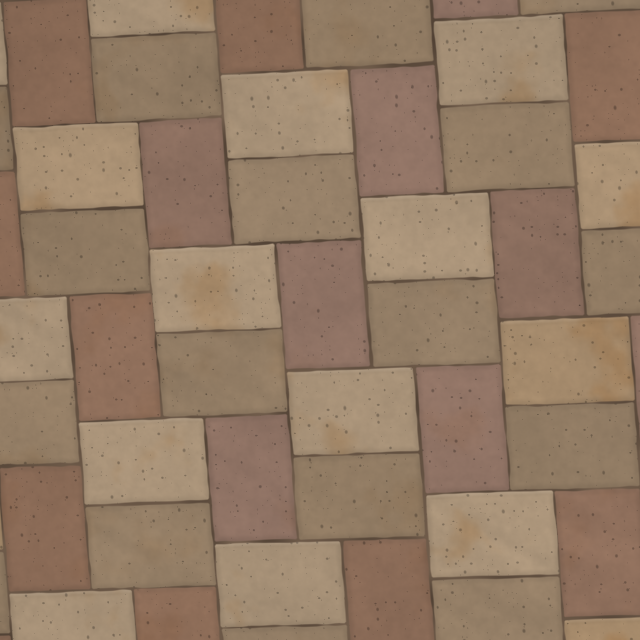
Write a Shadertoy shader that draws this texture.

```glsl
// Worn clay paving: stacked pairs of cream and tan bricks beside upright red ones, slightly tilted.

float hash(vec2 p) {
    vec3 q = fract(p.xyx * vec3(0.1031, 0.1030, 0.0973));
    q += dot(q, q.yzx + 33.33);
    return fract((q.x + q.y) * q.z);
}

float noise(vec2 p) {
    vec2 i = floor(p), f = fract(p);
    f = f * f * (3.0 - 2.0 * f);
    return mix(mix(hash(i), hash(i + vec2(1, 0)), f.x),
               mix(hash(i + vec2(0, 1)), hash(i + vec2(1, 1)), f.x), f.y);
}

float fbm(vec2 p) {
    float sum = 0.0, amp = 0.5;
    for (int i = 0; i < 4; i++) {
        sum += amp * noise(p);
        p = mat2(1.6, 1.2, -1.2, 1.6) * p + 7.3;
        amp *= 0.5;
    }
    return sum;
}

float roundBox(vec2 p, vec2 halfSize, float r) {
    vec2 d = abs(p) - halfSize + r;
    return length(max(d, 0.0)) + min(max(d.x, d.y), 0.0) - r;
}

// Small dark holes, at most one per grid cell
float pits(vec2 p, float density) {
    vec2 cell = floor(p);
    vec2 centre = 0.3 + 0.4 * vec2(hash(cell + 11.0), hash(cell + 47.0));
    vec2 d = (fract(p) - centre) * vec2(1.0, 0.7 + 0.6 * hash(cell + 5.0));
    float r = mix(0.07, 0.19, hash(cell + 83.0));
    return step(hash(cell), density) * (1.0 - smoothstep(r * 0.3, r + 0.08, length(d)));
}

// Brick kinds: 0 cream, 1 tan, 2 upright red
vec3 brickColor(int kind, vec2 id) {
    float tint = hash(id + 19.0);
    vec3 c = vec3(0.575, 0.492, 0.400);
    if (kind == 0) c = mix(vec3(0.650, 0.565, 0.465), vec3(0.635, 0.530, 0.410), smoothstep(0.45, 0.9, tint));
    if (kind == 1) c = mix(c, vec3(0.565, 0.480, 0.385), tint);
    if (kind == 2) c = mix(vec3(0.545, 0.420, 0.340), vec3(0.550, 0.440, 0.385), smoothstep(0.3, 0.7, tint));
    return c * (0.975 + 0.05 * hash(id + 61.0));
}

void mainImage(out vec4 fragColor, in vec2 fragCoord) {
    vec2 uv = fragCoord / iResolution.y;

    // Paving units, y downwards: a brick is 3 by 2, with mild perspective
    vec2 q = vec2(uv.x, 1.0 - uv.y) - vec2(0.232, 0.389);
    q *= 1.0 - 0.026 * q.x + 0.012 * q.y;
    vec2 g = inverse(mat2(0.0661, -0.0029, 0.0052, 0.0664)) * q;
    g += 0.03 * (vec2(noise(g * 1.7), noise(g * 1.7 + 31.0)) - 0.5);

    // Nearest brick among the neighbouring three-brick groups
    mat2 lattice = mat2(3, 3, 5, -1);
    vec2 base = round(inverse(lattice) * (g - vec2(2.1, 1.8)));
    float dist = 1e3;
    int kind = 0;
    vec2 id = vec2(0), local = vec2(0), size = vec2(1);
    for (int n = 0; n < 27; n++) {
        int k = n % 3;
        vec2 group = base + vec2((n / 3) % 3, n / 9) - 1.0;
        vec2 brick = group * vec2(3, 1) + vec2(k, 0);
        vec2 halfSize = k == 2 ? vec2(1.0, 1.5) : vec2(1.5, 1.0);
        vec2 centre = k == 2 ? vec2(4.0, 1.5) : vec2(1.5, 1.0 + 2.0 * float(k));
        vec2 jitter = 0.03 * (vec2(hash(brick), hash(brick + 29.0)) - 0.5);
        vec2 p = g - lattice * group - centre - jitter;
        float d = roundBox(p, halfSize - 0.027, 0.05);
        if (d < dist) {
            dist = d; kind = k; id = brick; local = p; size = halfSize;
        }
    }

    // Clay face: blotches, grain, warm stains and faint diagonal streaks
    vec2 s = local + id * 9.7;
    vec3 color = brickColor(kind, id);
    color *= 1.0 + 0.10 * (fbm(s * 0.9) - 0.47) + 0.07 * (fbm(s * 7.0) - 0.47);
    float stain = smoothstep(0.55, 0.75, fbm(s * 0.7 + 40.0)) * (kind == 0 ? 1.0 : 0.4);
    color *= mix(vec3(1), vec3(0.97, 0.92, 0.85), stain);
    float streak = noise(vec2(dot(s, vec2(-0.5, 0.85)) * 3.5, dot(s, vec2(0.85, 0.5)) * 0.4));
    color *= 1.0 + 0.05 * (streak - 0.5) * step(0.6, hash(id + 71.0));
    color *= 1.0 - 0.25 * pits(s * 5.0, kind == 0 ? 0.17 : 0.12);
    color *= 1.0 - 0.12 * pits(s * 9.0 + 3.0, 0.12);

    // Worn rims: dusky border, with a pale upper edge on the cream bricks
    color *= 1.0 - 0.07 * smoothstep(-0.16, 0.0, dist);
    float rim = 1.0 - smoothstep(0.03, 0.13, local.y + size.y);
    color += 0.06 * rim * (kind == 0 ? 1.0 : 0.2);

    // Joints, of uneven depth
    float soft = max(0.022, 15.0 / iResolution.y);
    float joint = smoothstep(-soft, soft, dist + 0.025 * (noise(g * 4.0) - 0.5));
    vec3 jointColor = mix(vec3(0.31, 0.25, 0.20), vec3(0.45, 0.37, 0.30), noise(g * 1.3 + 9.0));
    color = mix(color, jointColor, joint);

    // Slight falloff of light towards the upper left
    color *= 1.015 - 0.10 * smoothstep(0.4, 1.1, length(uv - vec2(0.6, 0.4)));
    fragColor = vec4(color, 1.0);
}
```
